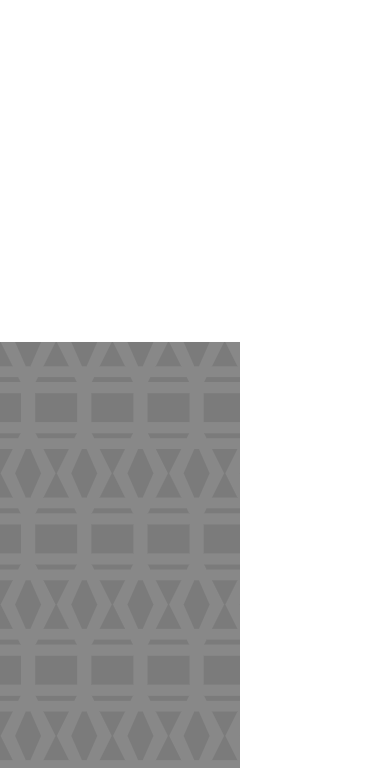
Write a Shadertoy shader that draws this pattern.

```glsl
// A grey panel in the lower left of a white canvas, covered by a lattice motif.
// Each mirrored cell has an hourglass, thin bars and a block in its middle, and
// diamonds on its sides; all are folded half-planes repeated with mod.

// Lengths are in canvas widths.
const vec2 PANEL_SIZE = vec2(0.625, 1.1094);
const vec2 CELL = vec2(0.1463, 0.3419);
const float BLOCK_HALF_WIDTH = 0.0547;
const float BLOCK_START = 0.1333;       // height above the hourglass waist
const float BAR_CENTER = 0.0977;
const float BAR_HALF_HEIGHT = 0.0065;
const float FIGURE_HALF_HEIGHT = 0.0633;
const float WAIST_HALF_WIDTH = 0.0016;
const float HOURGLASS_SLOPE = 0.50;
const float DIAMOND_HALF_WIDTH = 0.0339;
const float DIAMOND_SLOPE = 0.44;

const vec3 PAPER = vec3(1.0);
const vec3 LATTICE = vec3(0.533);
const vec3 INSET = vec3(0.484);

// Anti-aliased coverage of a shape from its signed distance.
float coverage(float d, float pixel) {
    return clamp(0.5 - d / pixel, 0.0, 1.0);
}

// Signed distance to a sloped side: negative where x < halfWidth + slope * y.
float slopedSide(vec2 p, float halfWidth, float slope) {
    return (p.x - halfWidth - slope * p.y) / sqrt(1.0 + slope * slope);
}

// Signed distance to the dark insets; p is folded about the hourglass waist.
float insetDistance(vec2 p) {
    // Rows left open between the horizontal bands
    float figureRow = p.y - FIGURE_HALF_HEIGHT;
    float barRow = abs(p.y - BAR_CENTER) - BAR_HALF_HEIGHT;
    float blockRow = BLOCK_START - p.y;
    float rows = min(figureRow, min(barRow, blockRow));

    // Hourglass that widens into bars and block
    float column = max(slopedSide(p, WAIST_HALF_WIDTH, HOURGLASS_SLOPE),
                       p.x - BLOCK_HALF_WIDTH);

    // Diamond on the cell side, with cropped tips
    vec2 side = vec2(0.5 * CELL.x - p.x, p.y);
    float diamond = slopedSide(side, DIAMOND_HALF_WIDTH, -DIAMOND_SLOPE);

    return min(max(column, rows), max(diamond, figureRow));
}

void mainImage(out vec4 fragColor, in vec2 fragCoord) {
    float pixel = 1.0 / iResolution.x;
    vec2 uv = fragCoord * pixel;

    // Repeat from the panel's top left corner, mirrored in both axes
    vec2 q = uv - vec2(0.0, PANEL_SIZE.y);
    vec2 folded = abs(mod(q + 0.5 * CELL, CELL) - 0.5 * CELL);
    vec3 pattern = mix(LATTICE, INSET, coverage(insetDistance(folded), pixel));

    // Panel on the paper
    vec2 edge = uv - PANEL_SIZE;
    float panel = coverage(max(edge.x, edge.y), pixel);
    fragColor = vec4(mix(PAPER, pattern, panel), 1.0);
}
```
